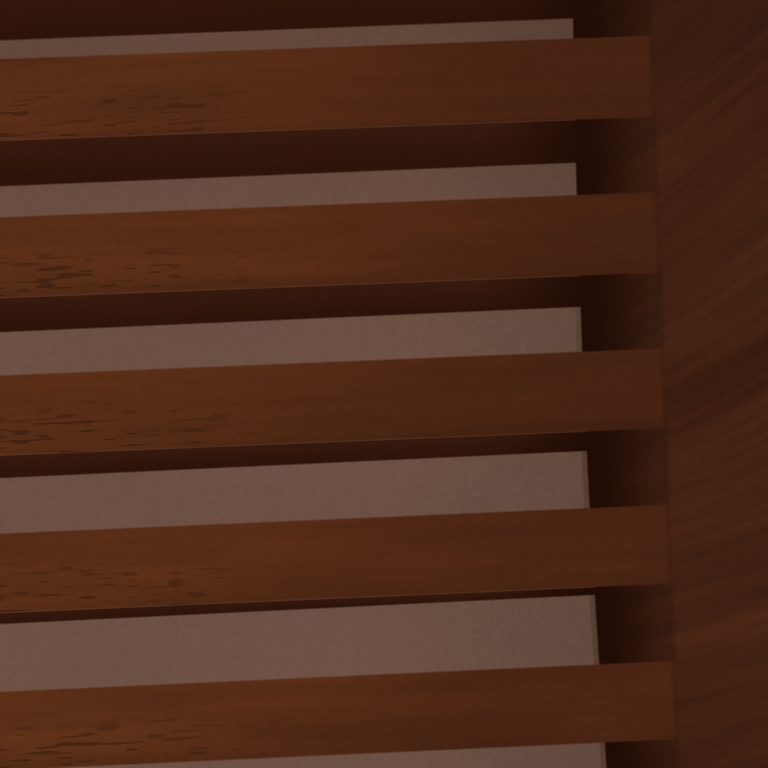
Give the GLSL for this pattern, as a Shadertoy shader.

```glsl
// Dim wooden slats in perspective over a pale wall, joined to a grained side panel.

float hash(vec2 p) {
    vec3 q = fract(vec3(p.xyx) * 0.1031);
    q += dot(q, q.yzx + 33.33);
    return fract((q.x + q.y) * q.z);
}

float noise(vec2 p) {
    vec2 i = floor(p), f = fract(p);
    f = f * f * (3.0 - 2.0 * f);
    return mix(mix(hash(i), hash(i + vec2(1, 0)), f.x),
               mix(hash(i + vec2(0, 1)), hash(i + vec2(1, 1)), f.x), f.y);
}

// Streaks along x, centred on zero
float grain(vec2 p) {
    return 0.5 * noise(p * vec2(5, 60)) + 0.3 * noise(p * vec2(9, 150))
         + 0.2 * noise(p * vec2(22, 300)) - 0.5;
}

// Soft step that stays antialiased on small canvases
float edge(float d) {
    float w = max(0.0018, 0.8 / iResolution.y);
    return smoothstep(-w, w, d);
}

vec3 wallColor(vec2 p) {
    vec3 c = mix(vec3(0.385, 0.28, 0.23), vec3(0.425, 0.315, 0.265), smoothstep(0.0, 0.5, p.y));
    c *= 1.0 - 0.09 * smoothstep(0.45, 0.8, p.x);
    return c * (1.0 + 0.04 * (noise(p * 7.0) - 0.5));
}

vec3 panelColor(vec2 p) {
    // Grain climbs to the right, flatter lower down
    float angle = mix(0.75, 0.3, smoothstep(0.1, 0.9, p.y));
    vec2 q = vec2(p.x, p.y + angle * (p.x - 0.85));
    q.y += 0.012 * noise(p * 6.0);
    vec3 c = mix(vec3(0.235, 0.115, 0.065), vec3(0.275, 0.14, 0.077), noise(q * vec2(3, 9)));
    c *= 1.0 + 0.28 * grain(q);
    c *= 0.84 + 0.16 * smoothstep(0.0, 0.3, p.y);
    return c * (1.0 - 0.13 * smoothstep(0.82, 1.0, p.y));
}

vec3 faceColor(vec2 p, float v, float id) {
    vec2 q = vec2(p.x, v * 0.105 + id * 3.7);
    q.y += 0.006 * noise(vec2(p.x * 4.0, id * 5.0));
    vec3 c = mix(vec3(0.345, 0.178, 0.09), vec3(0.275, 0.135, 0.072), smoothstep(0.1, 0.85, p.x));
    c *= 1.0 + 0.17 * grain(q) + 0.1 * (noise(vec2(p.x * 5.0, v * 1.5 + id * 9.0)) - 0.5);
    // Short open pores, mostly towards the lower left
    float pores = smoothstep(0.68, 0.88, noise(q * vec2(35, 330)));
    c *= 1.0 - 0.24 * pores * smoothstep(0.25, 0.7, v) * smoothstep(0.45, 0.1, p.x);
    return c * (1.0 + 0.06 * (hash(vec2(id, 8)) - 0.5) - 0.07 * smoothstep(0.8, 1.0, v));
}

void mainImage(out vec4 fragColor, in vec2 fragCoord) {
    vec2 p = fragCoord / iResolution.xy;
    p.y = 1.0 - p.y; // measured downwards from the top

    float wallEnd = 0.746 + 0.012 * p.y + 0.032 * p.y * p.y;
    float slatEnd = 0.846 + 0.036 * p.y;
    vec3 panel = panelColor(p);

    // Wall with a thin rim, then the shadowed recess beside it
    vec3 color = wallColor(p);
    float rim = edge(p.x - wallEnd + 0.007) * smoothstep(0.15, 0.6, p.y);
    color = mix(color, vec3(0.29, 0.2, 0.155), 0.55 * rim);
    vec3 recess = mix(vec3(0.125, 0.045, 0.018), panel * 0.88,
                      smoothstep(wallEnd + 0.005, slatEnd + 0.01, p.x));
    color = mix(color, recess, edge(p.x - wallEnd));

    for (int i = -1; i < 5; i++) {
        float id = float(i);
        float top = 0.077 + 0.206 * id - p.x * (0.036 + 0.0025 * id);
        float height = 0.106 - 0.001 * id;
        float bottom = top + height;
        float gapTop = 0.2425 + 0.19 * id - p.x * (0.041 + 0.0027 * id);

        // Underside narrows from row to row
        float depth = clamp((p.y - bottom) / max(gapTop - bottom, 0.004), 0.0, 1.0);
        vec3 under = mix(vec3(0.215, 0.1, 0.056), vec3(0.175, 0.072, 0.036), depth);
        under *= 1.0 + 0.14 * grain(vec2(p.x, p.y + 0.04 * p.x + id));
        under = mix(under, recess, smoothstep(0.62, 0.79, p.x));
        float underMask = edge(p.y - bottom) * edge(gapTop - p.y);
        color = mix(color, under, underMask);

        // Front face
        float v = (p.y - top) / height;
        float faceMask = edge(p.y - top) * edge(bottom - p.y);
        color = mix(color, faceColor(p, v, id), faceMask);
    }

    // Side panel with a faint seam at the slat ends
    color = mix(color, panel, smoothstep(-0.006, 0.006, p.x - slatEnd));
    color *= 1.0 - 0.08 * exp(-pow((p.x - slatEnd) / 0.004, 2.0));

    // Fine speckle at a fixed scale
    color *= 1.0 + 0.05 * (noise(p * 256.0) - 0.5);
    fragColor = vec4(color, 1.0);
}
```
